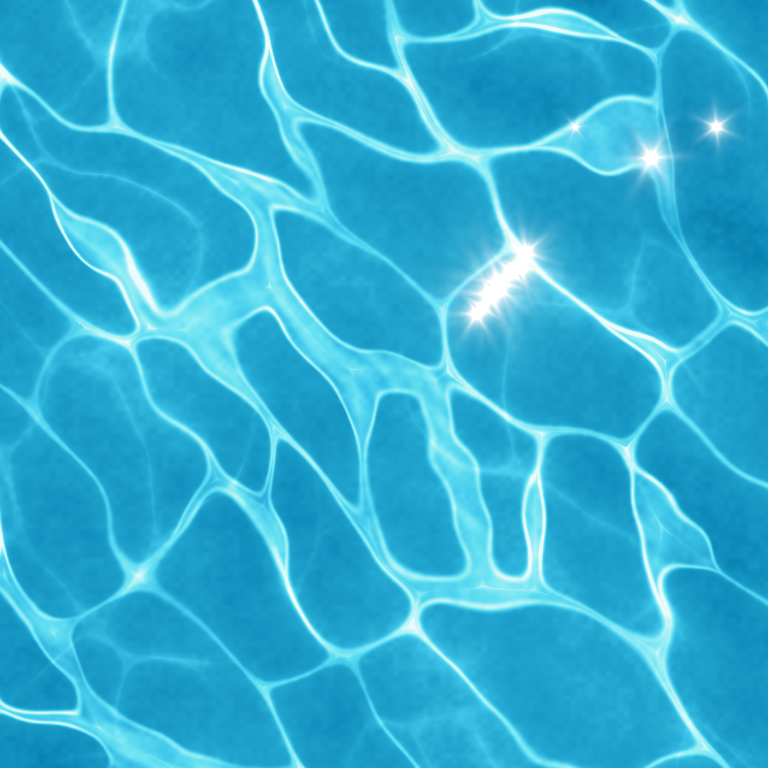
Give the GLSL for this texture, as a three.js fragment shader.

```glsl
// Sunlit pool water: a net of bright caustic lines over rippling blue, with sun glints.
// The net is a warped, stretched Voronoi diagram whose edges swell into folded ribbons;
// the summed light is then read through a blue to white colour ramp.

#define NET_SCALE vec2(3.5, 6.9)
#define WISP_SCALE vec2(4.2, 5.6)
#define FLOW_DIR vec2(0.71, -0.704)
#define WARP 0.13
#define ROUNDING 105.0
#define LINE_WIDTH 0.0038
#define HALO_WIDTH 0.014
#define RIBBON_WIDTH 0.024
#define GLINT_SIZE 0.021
#define GLINT_CENTER vec2(0.655, 0.635)

varying vec2 vUv;

float hash(vec2 p) {
  return fract(sin(dot(p, vec2(127.1, 311.7))) * 43758.5453);
}

vec2 hash2(vec2 p) {
  return vec2(hash(p), hash(p + 57.3));
}

float noise(vec2 p) {
  vec2 i = floor(p), f = fract(p);
  f = f * f * (3.0 - 2.0 * f);
  return mix(mix(hash(i), hash(i + vec2(1.0, 0.0)), f.x),
             mix(hash(i + vec2(0.0, 1.0)), hash(i + 1.0), f.x), f.y);
}

float fbm(vec2 p) {
  return 0.55 * noise(p) + 0.3 * noise(p * 2.1 + 7.3) + 0.15 * noise(p * 4.3 + 3.1);
}

vec2 warp(vec2 p, float freq) {
  return vec2(noise(p * freq + 4.7), noise(p * freq + 31.2)) - 0.5;
}

vec2 cellPoint(vec2 cell) {
  return cell + 0.08 + 0.84 * hash2(cell);
}

// Rounded distance to the nearest cell edge (x), its brightness (y), closeness to a node (z)
vec3 causticNet(vec2 p, vec2 scale) {
  vec2 q = p * scale, home = floor(q), nearest = home;
  float best = 1e3;
  for (int j = -1; j <= 1; j++)
    for (int i = -1; i <= 1; i++) {
      vec2 cell = home + vec2(float(i), float(j));
      vec2 r = cellPoint(cell) - q;
      if (dot(r, r) < best) { best = dot(r, r); nearest = cell; }
    }
  vec2 a = cellPoint(nearest) - q;
  float total = 1e-9, bright = 0.0;
  for (int j = -2; j <= 2; j++)
    for (int i = -2; i <= 2; i++) {
      vec2 cell = nearest + vec2(float(i), float(j));
      vec2 b = cellPoint(cell) - q;
      if (i != 0 || j != 0) {
        vec2 n = normalize(b - a);
        vec2 slope = n * scale;
        float d = dot(0.5 * (a + b), n) / length(slope);
        float weight = exp(-ROUNDING * d);
        float lengthwise = abs(normalize(slope).y);
        bright += weight * mix(0.4, 1.0, hash(nearest + cell)) * mix(0.5, 1.0, lengthwise);
        total += weight;
      }
    }
  float depth = log(total);
  return vec3(max(-depth / ROUNDING, 0.0), bright / total, smoothstep(0.1, 0.9, depth));
}

// Spiky sun reflection
float glint(vec2 p, float size, float turn) {
  float angle = atan(p.y, p.x + 1e-5);
  float spike = pow(abs(cos(3.0 * angle + turn)), 8.0);
  return 1.8 * exp(-length(p) / (size * (0.7 + 0.3 * spike)));
}

float sunGlints(vec2 p) {
  float light = 0.0;
  for (int i = 0; i < 12; i++) {
    float k = float(i);
    vec2 rnd = hash2(vec2(k, 8.0)) - 0.5;
    vec2 center = GLINT_CENTER + vec2(0.036, 0.042) * (k / 4.0 - 1.0) + 0.012 * rnd;
    float size = GLINT_SIZE * (0.75 + 0.5 * hash(vec2(k, 2.0)));
    if (i > 8) {
      center = vec2(0.84, 0.82) + rnd * vec2(0.22, 0.14);
      size *= 0.35 + 0.3 * (k - 9.0);
    }
    light = max(light, glint(p - center, size, k * 1.7));
  }
  return min(light, 1.0);
}

vec3 waterRamp(float t) {
  vec3 c = mix(vec3(0.03, 0.49, 0.68), vec3(0.07, 0.57, 0.75), smoothstep(-0.15, 0.02, t));
  c = mix(c, vec3(0.13, 0.65, 0.81), clamp(t / 0.2, 0.0, 1.0));
  c = mix(c, vec3(0.25, 0.78, 0.92), clamp((t - 0.2) / 0.2, 0.0, 1.0));
  c = mix(c, vec3(0.40, 0.88, 0.95), clamp((t - 0.4) / 0.2, 0.0, 1.0));
  c = mix(c, vec3(0.63, 0.94, 0.96), clamp((t - 0.6) / 0.2, 0.0, 1.0));
  return mix(c, vec3(0.92, 0.98, 0.98), clamp((t - 0.8) / 0.2, 0.0, 1.0));
}

void main() {
  // Frame running along (x) and across (y) the ripples
  vec2 flow = vec2(dot(vUv, FLOW_DIR), dot(vUv, vec2(-FLOW_DIR.y, FLOW_DIR.x)));
  vec2 bent = flow + WARP * warp(flow, 4.0) + 0.03 * warp(flow, 12.0);

  // Water body: soft patches, fine grain, deeper blue to the upper right
  float light = 0.1 + 0.46 * (fbm(flow * vec2(4.0, 6.0)) - 0.5);
  light += 0.07 * (noise(vUv * 60.0) - 0.5) + 0.08 * (noise(vUv * 130.0) - 0.5);
  light -= 0.08 * smoothstep(1.1, 1.9, vUv.x + vUv.y);

  // Faint wisps, some of them sharp
  vec3 wisp = causticNet(bent + 0.07 * warp(flow, 6.0) + 5.3, WISP_SCALE);
  float wispMask = smoothstep(0.25, 0.7, noise(flow * 5.0 + 9.0));
  light += wisp.y * wispMask * (0.2 * exp(-wisp.x / 0.016) + 0.16 * exp(-wisp.x / 0.004));

  // Main lines, opening here and there into ribbons with uneven bright rims
  vec3 net = causticNet(bent, NET_SCALE);
  float swell = smoothstep(0.55, 0.9, noise(flow * vec2(5.0, 7.0) + 17.0));
  float width = RIBBON_WIDTH * swell * (0.3 + 1.2 * noise(flow * 18.0));
  float rim = (net.x - width) / LINE_WIDTH;
  float streaks = 0.4 + 1.1 * noise(bent * vec2(16.0, 80.0));
  float fill = smoothstep(0.004, -0.004, net.x - width) * smoothstep(0.0, 0.012, width);
  float focus = mix(0.45, 1.5, noise(flow * vec2(9.0, 15.0) + 2.0));
  light += net.y * (0.32 * exp(-net.x / HALO_WIDTH) + 0.72 * focus * exp(-rim * rim));
  light += 0.28 * fill * streaks + 0.4 * net.z * net.y * focus;

  gl_FragColor = vec4(mix(waterRamp(light), vec3(1.0), sunGlints(vUv)), 1.0);
}
```
